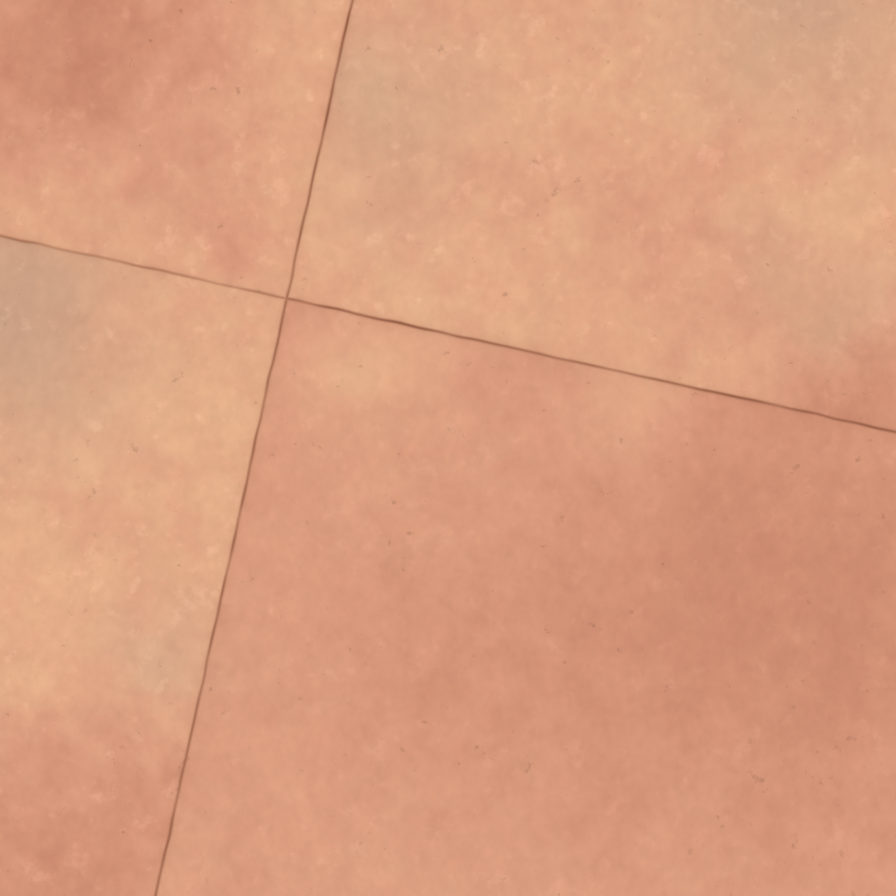
A three.js fragment shader for this texture:

```glsl
// Weathered terracotta floor: four large square slabs meeting at a tilted cross of thin joints.
varying vec2 vUv;

float hash(vec2 p) {
  vec3 q = fract(vec3(p.xyx) * 0.1031);
  q += dot(q, q.yzx + 33.33);
  return fract((q.x + q.y) * q.z);
}

float noise(vec2 p) {
  vec2 i = floor(p), f = fract(p);
  f = f * f * (3.0 - 2.0 * f);
  return mix(mix(hash(i), hash(i + vec2(1.0, 0.0)), f.x),
             mix(hash(i + vec2(0.0, 1.0)), hash(i + vec2(1.0, 1.0)), f.x), f.y);
}

// Layered noise, turned at each octave and centred on zero
float fbm(vec2 p) {
  float sum = 0.0, amp = 0.5;
  for (int i = 0; i < 4; i++) {
    p = mat2(1.6, 1.2, -1.2, 1.6) * p + 17.3;
    sum += amp * (noise(p) - 0.5);
    amp *= 0.55;
  }
  return sum;
}

// Soft round stain
float stain(vec2 p, vec2 center, float radius) {
  vec2 d = (p - center) / radius;
  return exp(-1.3 * dot(d, d));
}

// Thin recessed line: soft core with a faint wide shade
float joint(float d) {
  return 0.62 * exp(-d * d / 0.0000032) + 0.13 * exp(-abs(d) / 0.006);
}

void main() {
  // Slab frame: turned grid with a pitch of one canvas, origin at the crossing
  vec2 fromCross = vUv - vec2(0.320, 0.667);
  vec2 slab = vec2(dot(fromCross, vec2(0.977, -0.214)), dot(fromCross, vec2(0.214, 0.977)));
  slab += 0.0016 * vec2(noise(vUv * 45.0) - 0.5, noise(vUv * 45.0 + 60.0) - 0.5);
  vec2 cell = mod(slab + 0.5, 1.0) - 0.5;
  float right = smoothstep(-0.002, 0.002, slab.x);
  float upper = smoothstep(-0.002, 0.002, slab.y);

  // Warped position gives the stains ragged outlines
  vec2 p = vUv + 0.13 * vec2(fbm(vUv * 4.0), fbm(vUv * 4.0 + 40.0));

  // Firing tone of each slab: 0 red, 0.5 clay, 1 peach
  float topLeft = 0.80 - 0.66 * stain(p, vec2(0.08, 0.94), 0.18)
                - 0.30 * stain(p, vec2(0.24, 0.74), 0.04)
                + 0.22 * stain(p, vec2(0.07, 0.76), 0.08);
  float topRight = 0.83 - 0.50 * stain(p, vec2(0.97, 0.55), 0.12)
                 - 0.16 * stain(p, vec2(0.72, 0.74), 0.16);
  float lowLeft = mix(0.34, 0.86, smoothstep(0.08, 0.27, p.y));
  float lowRight = 0.54 + 0.34 * stain(p, vec2(0.42, 0.59), 0.09)
                 + 0.30 * stain(p, vec2(0.70, 0.56), 0.08)
                 + 0.08 * stain(p, vec2(0.45, 0.03), 0.18)
                 - 0.33 * stain(p, vec2(0.88, 0.33), 0.30)
                 - 0.14 * stain(p, vec2(0.52, 0.20), 0.15);
  float tone = mix(mix(lowLeft, lowRight, right), mix(topLeft, topRight, right), upper);
  float busy = mix(1.0, 0.6, right * (1.0 - upper));
  tone += busy * (0.35 * fbm(vUv * 6.0 + 5.0) + 0.38 * fbm(vUv * 20.0));

  vec3 red = vec3(0.770, 0.515, 0.415);
  vec3 clay = vec3(0.852, 0.605, 0.490);
  vec3 peach = vec3(0.905, 0.698, 0.550);
  vec3 color = mix(red, clay, clamp(tone * 2.0, 0.0, 1.0));
  color = mix(color, peach, clamp(tone * 2.0 - 1.0, 0.0, 1.0));

  // Grey mineral bloom
  float bloom = 0.85 * stain(p, vec2(0.03, 0.64), 0.13) * (1.0 - upper)
              + 0.50 * stain(p, vec2(0.17, 0.29), 0.06)
              + 0.50 * stain(p, vec2(0.45, 0.87), 0.12) * right
              + 0.75 * stain(p, vec2(0.90, 1.02), 0.15)
              + 0.40 * stain(p, vec2(0.91, 0.68), 0.07);
  color = mix(color, vec3(0.785, 0.625, 0.520), clamp(bloom, 0.0, 0.85));

  // Fine rounded grain, pale mottles and faint dark pits
  float grain = fbm(vUv * vec2(58.0, 48.0));
  float mottle = smoothstep(0.12, 0.38, fbm(vUv * 32.0 + 31.0));
  float pit = smoothstep(0.26, 0.42, fbm(vUv * 40.0 + 77.0));
  color *= 1.0 + 0.055 * grain + 0.035 * fbm(vUv * 12.0 + 9.0);
  color += 0.035 * mottle * busy;
  color *= 1.0 - 0.10 * pit;

  // Joints, fainter to the left of the crossing
  float wear = 0.65 + 0.6 * noise(vUv * 38.0 + 12.0);
  float across = joint(cell.y) * mix(0.70, 1.0, right);
  float down = joint(cell.x) * mix(0.85, 1.0, upper);
  color = mix(color, vec3(0.560, 0.350, 0.260), clamp(max(across, down) * wear, 0.0, 0.9));

  gl_FragColor = vec4(color, 1.0);
}
```
